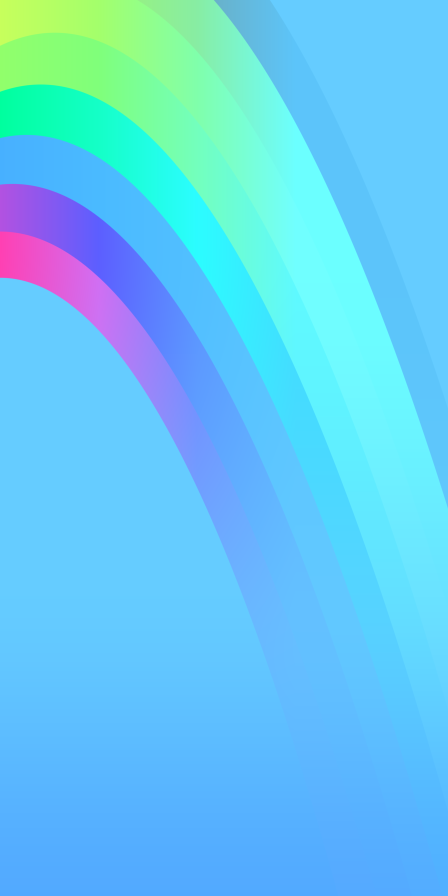
Reproduce this background procedurally as a Shadertoy shader.

```glsl
// A pastel rainbow arching down across a blue sky. Nested parabolas bound the bands,
// painted from the outside in; each band runs through four hues from left to right
// and dissolves into the sky as it descends.

#define BANDS 8
#define HUE_STEP 0.22
#define FADE_START 0.55
#define FADE_END 1.85
#define FADE_MAX 0.88
#define SKY_TOP vec3(0.395, 0.80, 1.0)
#define SKY_LOW vec3(0.32, 0.66, 1.0)

// Hues of the bands, innermost first, at four steps across the canvas
const vec3 LEFT_HUE[BANDS] = vec3[BANDS](
    vec3(1.00, 0.25, 0.70), vec3(0.70, 0.32, 0.88), vec3(0.28, 0.69, 1.00), vec3(0.00, 1.00, 0.62),
    vec3(0.57, 1.00, 0.42), vec3(0.78, 1.00, 0.36), vec3(0.80, 1.00, 0.40), vec3(0.50, 0.60, 0.60));
const vec3 NEAR_HUE[BANDS] = vec3[BANDS](
    vec3(0.82, 0.43, 0.95), vec3(0.36, 0.37, 1.00), vec3(0.29, 0.73, 1.00), vec3(0.08, 1.00, 0.78),
    vec3(0.50, 1.00, 0.48), vec3(0.64, 1.00, 0.42), vec3(0.62, 0.95, 0.45), vec3(0.50, 0.65, 0.65));
const vec3 FAR_HUE[BANDS] = vec3[BANDS](
    vec3(0.46, 0.53, 1.00), vec3(0.36, 0.58, 1.00), vec3(0.32, 0.75, 1.00), vec3(0.17, 0.99, 1.00),
    vec3(0.45, 1.00, 0.74), vec3(0.50, 1.00, 0.67), vec3(0.53, 0.93, 0.64), vec3(0.42, 0.68, 0.75));
const vec3 TAIL_HUE[BANDS] = vec3[BANDS](
    vec3(0.42, 0.66, 1.00), vec3(0.38, 0.69, 1.00), vec3(0.36, 0.77, 1.00), vec3(0.25, 0.87, 1.00),
    vec3(0.37, 0.98, 1.00), vec3(0.44, 1.00, 1.00), vec3(0.42, 1.00, 1.00), vec3(0.36, 0.77, 0.98));

vec3 bandColor(int band, float x) {
    float t = x / HUE_STEP;
    vec3 color = mix(LEFT_HUE[band], NEAR_HUE[band], clamp(t, 0.0, 1.0));
    color = mix(color, FAR_HUE[band], clamp(t - 1.0, 0.0, 1.0));
    return mix(color, TAIL_HUE[band], clamp(t - 2.0, 0.0, 1.0));
}

// Approximate signed distance to an arch edge, positive beneath it
float archDistance(vec2 p, float index) {
    vec2 apex = vec2(max(0.0, 0.03125 * index - 0.034),
                     0.62 - 0.1016 * index - 0.00156 * index * index);
    float bend = 1.96 + 0.46 * exp(-1.2 * index);
    float dx = p.x - apex.x;
    float slope = 2.0 * bend * dx;
    return (p.y - apex.y - bend * dx * dx) / sqrt(1.0 + slope * slope);
}

void mainImage(out vec4 fragColor, in vec2 fragCoord) {
    // Canvas widths, with depth measured down from the top
    vec2 p = vec2(fragCoord.x, iResolution.y - fragCoord.y) / iResolution.x;
    float depth = p.y * iResolution.x / iResolution.y;
    float pixel = 1.0 / iResolution.x;

    vec3 sky = mix(SKY_TOP, SKY_LOW, smoothstep(0.64, 1.04, depth));
    float fade = FADE_MAX * smoothstep(FADE_START, FADE_END, p.y);
    vec3 color = sky;

    // Each arch covers those outside it; the last reopens the sky
    for (int i = BANDS; i >= 0; i--) {
        vec3 fill = i > 0 ? mix(bandColor(i - 1, p.x), sky, fade) : sky;
        float cover = smoothstep(-0.7 * pixel, 0.7 * pixel, archDistance(p, float(i)));
        color = mix(color, fill, cover);
    }
    fragColor = vec4(color, 1.0);
}
```
